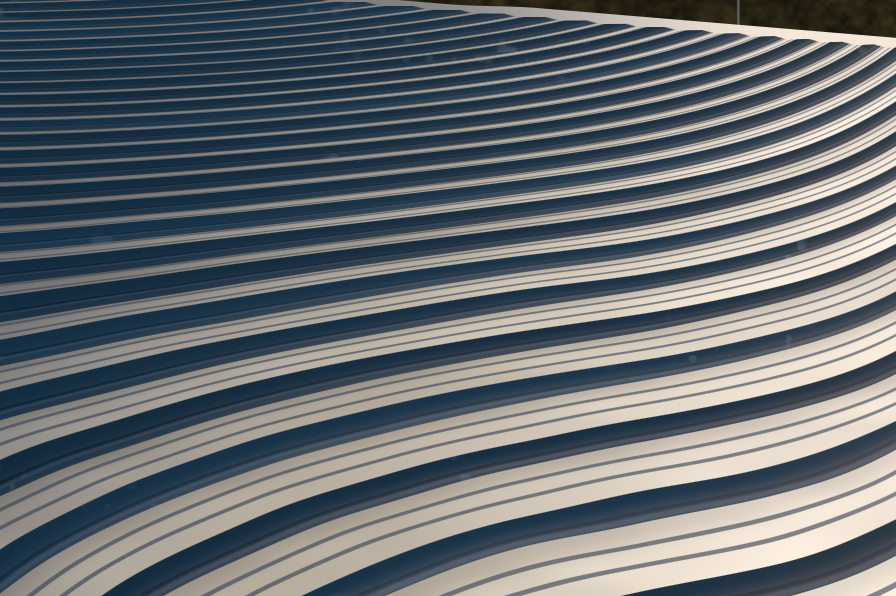
Give the GLSL for this texture, as a Shadertoy shader.

```glsl
#define NAVY vec3(0.07, 0.17, 0.25)
#define SLATE vec3(0.26, 0.30, 0.35)
#define STEEL vec3(0.50, 0.50, 0.51)
#define SAND vec3(0.75, 0.71, 0.65)
#define CREAM vec3(0.96, 0.91, 0.85)
#define FOLIAGE vec3(0.15, 0.13, 0.07)
#define GROOVE_WIDTH 0.045
#define WOBBLE 0.07
#define EAVE_START 0.38
#define EAVE_SLOPE 0.125

float hash(vec2 p) {
    vec3 q = fract(vec3(p.xyx) * 0.1031);
    q += dot(q, q.yzx + 33.33);
    return fract((q.x + q.y) * q.z);
}

float noise(vec2 p) {
    vec2 cell = floor(p), f = fract(p);
    f = f * f * (3.0 - 2.0 * f);
    return mix(mix(hash(cell), hash(cell + vec2(1, 0)), f.x),
               mix(hash(cell + vec2(0, 1)), hash(cell + vec2(1, 1)), f.x), f.y);
}

// Box-filtered coverage of a strip centred on zero
float strip(float d, float width, float px) {
    return clamp((d + 0.5 * width) / px + 0.5, 0.0, 1.0)
         - clamp((d - 0.5 * width) / px + 0.5, 0.0, 1.0);
}

// Seam count: whole numbers run along the middle of each sunlit panel
float seamCoordinate(vec2 p) {
    float t = 3.0 * p.x;
    vec4 powers = vec4(1.0, t, t * t, t * t * t);
    float first = dot(powers, vec4(26.35, -0.877, -0.83, -0.173));
    float spread = dot(powers, vec4(18.6, 1.4, -1.15, -0.05));
    float bend = dot(powers, vec4(0.2854, 0.0476, -0.0295, 0.0115));
    float ripple = noise(p * vec2(7.0, 11.0)) - 0.5;
    return first - spread * atan(p.y / bend) + WOBBLE * ripple;
}

vec3 roofColor(vec2 p, float u, float px) {
    float panel = round(u);
    float f = u - panel;
    float variation = hash(vec2(panel + 40.0, 3.0)) - 0.5;
    float litWidth = 0.19 + 0.48 * smoothstep(0.1, 1.1, p.y + 0.55 * p.x * p.x);
    litWidth += 0.05 * variation;

    // Sunlit metal, warmer and brighter toward the right
    vec3 lit = mix(STEEL * 0.86, SAND, smoothstep(0.1, 0.9, p.x + 0.55 * p.y));
    lit = mix(lit, CREAM, smoothstep(0.5, 1.05, p.x + 0.15 * p.y));
    lit *= 1.0 + 0.08 * variation + 0.06 * (noise(p * vec2(9.0, 25.0)) - 0.5);
    lit *= 1.0 - 0.12 * smoothstep(0.0, 0.5, f / litWidth);

    // Pressed grooves along the sunlit part
    float grooves = strip(f + 0.09, GROOVE_WIDTH, px) + strip(f - 0.12, GROOVE_WIDTH, px);
    lit = mix(lit, mix(SLATE, STEEL, 0.4 * p.x), 0.75 * min(grooves, 1.0));

    // Shaded side: deepest under the crest, paler near the next panel
    float below = fract(-u);
    float q = clamp((below - 0.5 * litWidth) / (1.0 - litWidth), 0.0, 1.0);
    float sheen = smoothstep(0.15, 1.0, q) * (0.25 + 0.75 * smoothstep(0.3, 1.1, p.x + 0.6 * p.y));
    vec3 shade = mix(NAVY, SLATE, clamp(sheen + 0.3 * p.x, 0.0, 1.0));
    shade *= 0.93 + 0.14 * hash(vec2(ceil(u) + 40.0, 9.0));
    shade += 0.05 * strip(below - 0.62, 0.05, px) - 0.05 * strip(below - 0.56, 0.04, px);
    shade += vec3(0.05, 0.02, 0.0) * smoothstep(0.7, 1.0, p.x);

    // Sparse pale smudges
    float smudge = smoothstep(0.7, 0.95, noise(p * vec2(75.0, 60.0)));
    shade += 0.09 * smudge * smoothstep(0.72, 0.9, noise(p * vec2(8.0, 12.0) + 5.0));

    return mix(shade, lit, strip(f, litWidth, px));
}

void mainImage(out vec4 fragColor, in vec2 fragCoord) {
    vec2 p = fragCoord / iResolution.xy;
    p.y = 1.0 - p.y;
    float pixel = 1.0 / iResolution.y;
    float u = seamCoordinate(p);
    float px = max(fwidth(u), 0.001);
    vec3 color = roofColor(p, u, px);

    // Notched eave with a pale ledge behind it
    float eave = EAVE_SLOPE * (p.x - EAVE_START);
    float notch = 0.008 * abs(fract(u) - 0.5);
    float ledgeMask = clamp((eave + notch - p.y) / pixel + 0.5, 0.0, 1.0);
    vec3 ledge = mix(STEEL, CREAM, smoothstep(0.4, 0.9, p.x));
    color = mix(color, ledge, ledgeMask);

    // Trees beyond the roof, with one thin pole
    float leaves = noise(p * vec2(70.0, 55.0)) * 0.6 + noise(p * vec2(170.0, 130.0)) * 0.4;
    vec3 trees = FOLIAGE * (0.5 + leaves);
    trees = mix(trees, STEEL * 0.7, strip(p.x - 0.824, 0.003, 1.0 / iResolution.x));
    float treeLine = eave - 0.008 - 0.006 * smoothstep(0.5, 0.6, p.x);
    color = mix(color, trees, clamp((treeLine - p.y) / pixel + 0.5, 0.0, 1.0));

    fragColor = vec4(clamp(color, 0.0, 1.0), 1.0);
}
```
